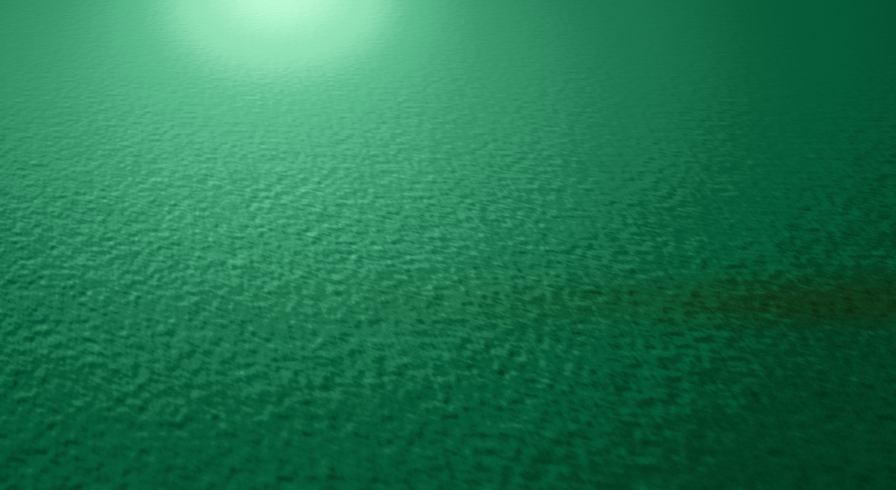
Reproduce this texture procedurally as a Shadertoy shader.

```glsl
float hash(vec2 p) {
    vec3 q = fract(vec3(p.xyx) * 0.1031);
    q += dot(q, q.yzx + 33.33);
    return fract((q.x + q.y) * q.z);
}

float valueNoise(vec2 p) {
    vec2 cell = floor(p);
    vec2 f = fract(p);
    f = f * f * (3.0 - 2.0 * f);
    float low = mix(hash(cell), hash(cell + vec2(1.0, 0.0)), f.x);
    float high = mix(hash(cell + vec2(0.0, 1.0)), hash(cell + 1.0), f.x);
    return mix(low, high, f.y);
}

// Pebbled height made of rotated noise layers
float leatherHeight(vec2 p, float detail) {
    mat2 turn = mat2(0.8, 0.6, -0.6, 0.8);
    float height = 0.0;
    float weight = 0.6;
    for (int i = 0; i < 3; i++) {
        height += weight * valueNoise(p);
        p = turn * p * 1.75 + 17.3;
        weight *= detail;
    }
    return height;
}

// Surface seen at a low angle: grain shrinks toward the horizon
vec2 surfacePoint(vec2 p, float frequency) {
    float depth = 1.6 - p.y;
    return vec2(p.x, 1.8) / depth * frequency + 80.0;
}

float softSpot(vec2 p, vec2 center, vec2 radius) {
    vec2 d = (p - center) / radius;
    return exp(-dot(d, d));
}

vec3 greenRamp(float t) {
    vec3 color = mix(vec3(0.0, 0.19, 0.10), vec3(0.01, 0.25, 0.14), smoothstep(-0.12, 0.04, t));
    color = mix(color, vec3(0.02, 0.36, 0.22), smoothstep(0.02, 0.22, t));
    color = mix(color, vec3(0.11, 0.47, 0.31), smoothstep(0.20, 0.42, t));
    color = mix(color, vec3(0.22, 0.59, 0.42), smoothstep(0.40, 0.62, t));
    color = mix(color, vec3(0.35, 0.73, 0.55), smoothstep(0.58, 0.82, t));
    color = mix(color, vec3(0.56, 0.88, 0.71), smoothstep(0.78, 1.02, t));
    return mix(color, vec3(0.76, 1.0, 0.86), smoothstep(1.0, 1.3, t));
}

void mainImage(out vec4 fragColor, in vec2 fragCoord) {
    vec2 uv = fragCoord / iResolution.xy;
    vec2 p = vec2(uv.x * iResolution.x / iResolution.y, uv.y);

    // Broad illumination with a hot spot on the upper edge
    float light = 0.06;
    light += 0.72 * softSpot(uv, vec2(0.29, 0.84), vec2(0.50, 0.60));
    light += 0.52 * softSpot(uv, vec2(0.315, 1.04), vec2(0.14, 0.17));
    light -= 0.10 * softSpot(uv, vec2(1.05, 0.05), vec2(0.35, 0.50));

    // Dark brownish crease fading in from the right
    float crease = softSpot(uv, vec2(0.95, 0.385), vec2(0.42, 0.05));
    light -= 0.07 * crease;

    // Directional relief, sharpest just below the middle
    float focus = smoothstep(0.95, 0.45, uv.y) * mix(0.65, 1.0, smoothstep(0.0, 0.28, uv.y));
    float detail = mix(0.25, 0.62, focus);
    vec2 q = surfacePoint(p, 72.0);
    float relief = leatherHeight(q, detail) - leatherHeight(q + vec2(-0.25, 0.6), detail);
    float mottling = valueNoise(surfacePoint(p, 22.0)) - 0.5;
    float contrast = (0.05 + 0.30 * focus) * mix(1.0, 0.55, smoothstep(0.45, 1.0, uv.x));
    light += relief * contrast + mottling * 0.05 * focus;

    vec3 color = greenRamp(light);
    color += vec3(0.045, -0.015, -0.035) * crease;

    // Fine film grain
    float grain = valueNoise(p * 280.0) - 0.5;
    color += grain * 0.018 * (0.3 + focus);
    fragColor = vec4(clamp(color, 0.0, 1.0), 1.0);
}
```
